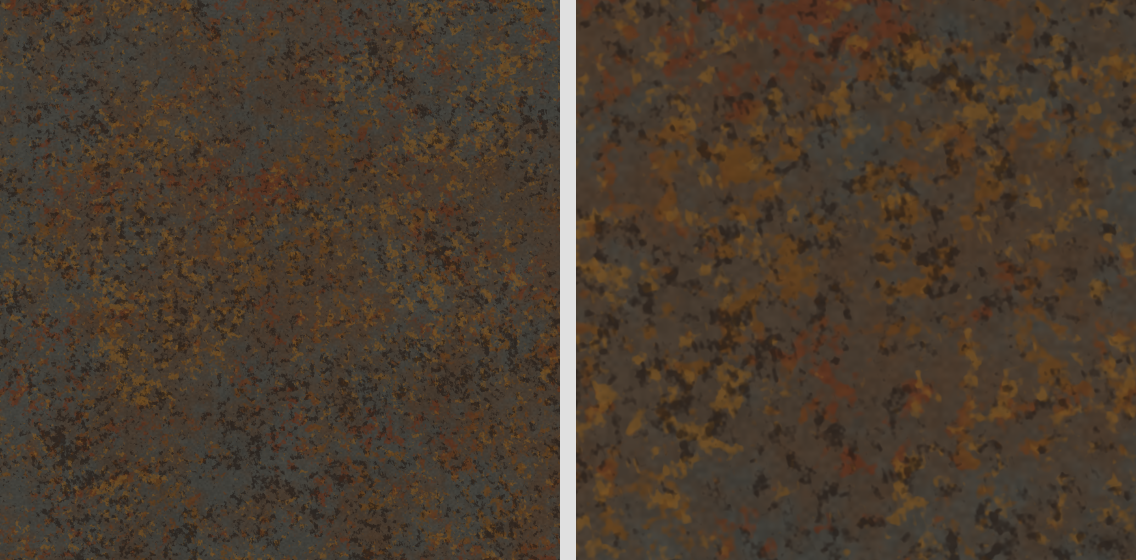
Left: the whole. Right: its middle third, enlarged.
This texture is drawn by a three.js fragment shader. Its source:

```glsl
// Dark weathered metal: slate and brown patina dusted with fine rust, ochre flecks and pits.
varying vec2 vUv;

float hash(vec2 p) {
  return fract(sin(dot(p, vec2(127.1, 311.7))) * 43758.5453);
}

float noise(vec2 p) {
  vec2 cell = floor(p);
  vec2 f = fract(p);
  f = f * f * (3.0 - 2.0 * f);
  float low = mix(hash(cell), hash(cell + vec2(1.0, 0.0)), f.x);
  float high = mix(hash(cell + vec2(0.0, 1.0)), hash(cell + vec2(1.0, 1.0)), f.x);
  return mix(low, high, f.y);
}

// Turned octaves, normalised to the range 0 to 1
float fbm(vec2 p, int octaves) {
  float sum = 0.0;
  float weight = 1.0;
  float total = 0.0;
  for (int i = 0; i < 6; i++) {
    if (i >= octaves) break;
    sum += weight * noise(p);
    total += weight;
    weight *= 0.7;
    p = mat2(1.6, 1.2, -1.2, 1.6) * p + vec2(17.3, 9.1);
  }
  return sum / total;
}

// Fine speckles, loosely gathered by cluster noise of many sizes
float speckles(vec2 uv, float scale, float clusterScale, vec2 seed) {
  float fine = fbm(uv * scale + seed, 3);
  float cluster = fbm(uv * clusterScale + seed.yx, 5);
  return fine + 0.6 * (cluster - 0.5);
}

void main() {
  vec2 uv = vUv;

  // Cloudy patina, from cool slate to warm brown
  float cloud = fbm(uv * 5.0 + 3.7, 6);
  float mottle = fbm(uv * 34.0 + 41.0, 4);
  float patina = smoothstep(0.32, 0.68, cloud + 0.6 * (mottle - 0.5));
  vec3 color = mix(vec3(0.252, 0.250, 0.230), vec3(0.272, 0.226, 0.182), patina);

  // Faint brushed streaks, both across and upright
  float streaks = noise(uv * vec2(14.0, 110.0)) + noise(uv * vec2(130.0, 12.0) + 5.0);
  color *= 1.0 + 0.04 * (streaks - 1.0);

  // Soft rust stains under the speckles
  float stain = smoothstep(0.48, 0.72, fbm(uv * 16.0 + 63.0, 5));
  color = mix(color, vec3(0.30, 0.205, 0.135), 0.4 * stain);

  // Rust grains drifting between red and orange
  float rust = smoothstep(0.54, 0.78, speckles(uv, 85.0, 9.0, vec2(12.0, 87.0)));
  vec3 rustColor = mix(vec3(0.37, 0.18, 0.10), vec3(0.40, 0.25, 0.09),
                       smoothstep(0.35, 0.65, fbm(uv * 12.0 + 29.0, 4)));
  color = mix(color, rustColor, 0.72 * rust);

  // Sparse ochre flecks
  float ochre = smoothstep(0.59, 0.80, speckles(uv, 95.0, 8.0, vec2(71.0, 23.0)));
  color = mix(color, vec3(0.45, 0.31, 0.13), 0.72 * ochre);

  // Dark corroded pits
  float pits = smoothstep(0.53, 0.78, speckles(uv, 115.0, 9.0, vec2(35.0, 54.0)));
  color = mix(color, vec3(0.13, 0.10, 0.085), 0.62 * pits);

  // Fine grain and slow light variation
  float grain = noise(uv * 300.0 + 7.0) - 0.5;
  color *= 1.02 + 0.14 * grain + 0.12 * (fbm(uv * 4.0 + 90.0, 4) - 0.5);

  gl_FragColor = vec4(color, 1.0);
}
```
